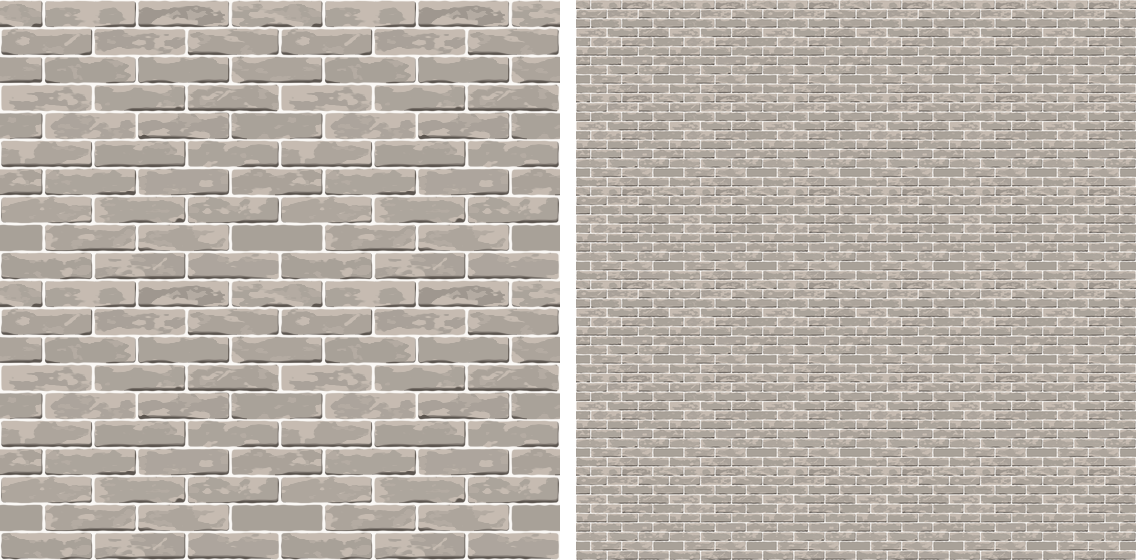
Left: one tile. Right: repeated 3 by 3.
Give the GLSL for this texture, as a WebGL 1 fragment shader.

```glsl
precision highp float;
uniform vec2 u_resolution;

#define GRID vec2(6.0, 20.0)
#define PATTERN vec2(3.0, 10.0)
#define ROW_SHIFT 0.469
#define ASPECT 3.333
#define HALF_SIZE vec2(1.615, 0.459)
#define CORNER 0.10
#define SHADOW 0.075
#define MORTAR vec3(0.985, 0.975, 0.965)
#define BASE vec3(0.668, 0.638, 0.604)
#define PALE vec3(0.775, 0.735, 0.695)
#define SHADE vec3(0.51, 0.48, 0.455)
#define DARK vec3(0.36, 0.335, 0.31)

float hash(vec2 p) {
  vec3 a = fract(p.xyx * 0.1031);
  a += dot(a, a.yzx + 33.33);
  return fract((a.x + a.y) * a.z);
}

float noise(vec2 p) {
  vec2 i = floor(p), f = fract(p);
  f = f * f * (3.0 - 2.0 * f);
  return mix(mix(hash(i), hash(i + vec2(1.0, 0.0)), f.x),
             mix(hash(i + vec2(0.0, 1.0)), hash(i + 1.0), f.x), f.y);
}

float fbm(vec2 p) {
  float sum = 0.0, amp = 0.54;
  for (int i = 0; i < 3; i++) {
    sum += amp * noise(p);
    p = p * 2.1 + 7.3;
    amp *= 0.5;
  }
  return sum;
}

float brickDist(vec2 q) {
  return length(max(abs(q) - HALF_SIZE + CORNER, 0.0)) - CORNER;
}

float segmentDist(vec2 p, vec2 a, vec2 b) {
  vec2 ab = b - a;
  return length(p - a - ab * clamp(dot(p - a, ab) / dot(ab, ab), 0.0, 1.0));
}

// Coverage of the region where d is negative
float fill(float d, float soft) {
  return 1.0 - smoothstep(-soft, soft, d);
}

void main() {
  // Brick cell, measured in row heights; ids wrap so the wall tiles
  vec2 g = gl_FragCoord.xy / u_resolution * GRID;
  g.x -= ROW_SHIFT * mod(floor(g.y), 2.0);
  vec2 id = mod(floor(g), PATTERN);
  vec2 q = (fract(g) - 0.5) * vec2(ASPECT, 1.0);
  vec2 seed = id * vec2(37.0, 41.0) + 11.0;
  float px = 0.8 * GRID.y / u_resolution.y;

  float wear = hash(seed + 0.3);
  float kind = hash(seed + 5.7);
  float side = hash(seed + 9.1) < 0.35 ? -1.0 : 1.0;

  // Body tone, with an occasional darker brick
  vec3 color = BASE * mix(0.985, 1.02, hash(seed + 2.9));
  if (kind > 0.95) color *= 0.93;

  // Faint mottling and pale worn patches, heavier at the top and ends
  float grain = fbm(q * vec2(2.0, 4.2) + seed + 19.0);
  float patches = fbm(q * vec2(1.35, 3.0) + seed);
  float rim = 0.30 * smoothstep(0.10, 0.46, q.y)
            + 0.14 * smoothstep(1.25, 1.62, abs(q.x))
            + 0.10 * smoothstep(0.20, 0.46, -q.y);
  float limit = kind < 0.06 ? 2.0 : mix(0.57, 0.72, wear);
  color = mix(color, mix(BASE, PALE, 0.35), fill(0.63 - grain, px) * step(0.06, kind));
  color = mix(color, PALE, fill(limit - patches - rim, px));

  // Diagonal scratch
  if (kind > 0.30 && kind < 0.52) {
    vec2 mid = vec2(side * mix(0.2, 1.1, wear), 0.08);
    float scratch = segmentDist(q, mid - vec2(0.22, 0.17), mid + vec2(0.22, 0.17));
    color = mix(color, PALE, fill(scratch - 0.09 * noise(q * 8.0 + seed), px));
  }

  // Uneven shadow along the lower edge
  float wobble = 0.035 * (noise(q * 4.5 + seed + 3.0) - 0.5);
  float reach = noise(vec2(q.x * 1.1, 0.5) + seed + 27.0) + 0.10 * side * q.x;
  float depth = SHADOW * smoothstep(0.25, 0.62, reach) * step(0.14, wear);
  vec2 lift = vec2(-0.25, 1.0);
  float outer = brickDist(q - lift * (depth * 1.5)) + wobble;
  float inner = brickDist(q - lift * depth) - wobble * 0.5;
  color = mix(color, SHADE, fill(-outer, px) * step(0.005, depth));
  color = mix(color, DARK, fill(-inner, px) * step(0.005, depth));

  // Chipped lower corner
  if (kind > 0.72 && kind < 0.92) {
    vec2 toChip = (q - vec2(side * 1.40, -0.45)) * vec2(0.75, 1.0);
    float chip = length(toChip) - 0.09 - 0.08 * noise(q * 7.0 + seed);
    color = mix(color, DARK, fill(chip, px));
  }

  // Rounded outline over the mortar
  float body = fill(brickDist(q) + wobble, px);
  gl_FragColor = vec4(mix(MORTAR, color, body), 1.0);
}
```
